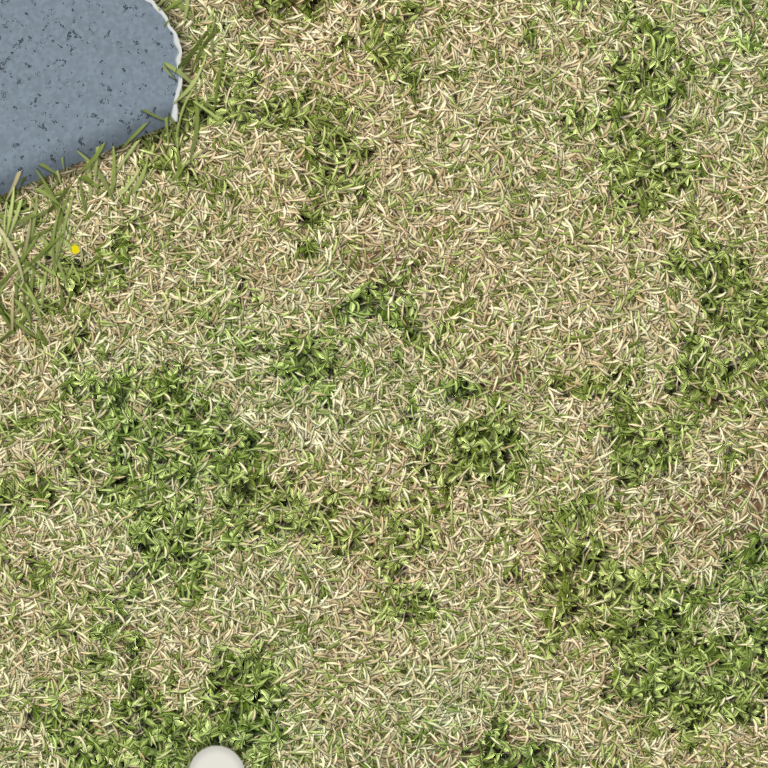
Write a WebGL 2 fragment shader that draws this texture.

```glsl
#version 300 es
precision highp float;
// Sunlit dry lawn with leafy weed clumps, a speckled stone slab and a pale cap.
// Jittered grids of tapered blades and polar rosettes are layered from dark to
// light; value noise decides where the turf is lush, strawy or bare.

#define LAWN_LAYERS 13
#define WEED_LAYERS 5
#define BLADE_CELL 0.0135
#define WEED_CELL 0.025
#define TUFT_CELL 0.052
#define PATCH_SCALE 9.5
#define SUN_CONTRAST 1.40
#define STRAW_DARK vec3(0.60, 0.56, 0.39)
#define STRAW_LIGHT vec3(0.86, 0.84, 0.67)
#define GREEN_DARK vec3(0.36, 0.42, 0.17)
#define GREEN_LIGHT vec3(0.70, 0.75, 0.46)
#define STONE vec3(0.49, 0.54, 0.58)

uniform vec2 u_resolution;
out vec4 fragColor;
const float TAU = 6.28319;

// Integer hash: three values in 0..1 for a cell and a seed
vec3 hash(vec2 cell, float seed) {
  uvec3 v = uvec3(ivec3(cell, seed)) * 1664525u + 1013904223u;
  for (int i = 0; i < 2; i++) {
    v.x += v.y * v.z; v.y += v.z * v.x; v.z += v.x * v.y;
    v ^= v >> 16u;
  }
  return vec3(v & 65535u) / 65535.0;
}

float noise(vec2 p, float seed) {
  vec2 c = floor(p), f = fract(p);
  f *= f * (3.0 - 2.0 * f);
  return mix(mix(hash(c, seed).x, hash(c + vec2(1, 0), seed).x, f.x),
             mix(hash(c + vec2(0, 1), seed).x, hash(c + 1.0, seed).x, f.x), f.y);
}

float fbm(vec2 p, float seed) {
  return 0.48 * noise(p, seed) + 0.31 * noise(p * 2.1, seed + 1.0)
       + 0.21 * noise(p * 4.7, seed + 2.0);
}

// One layer of curved blades, each with a soft shadow on its lower right
vec3 blades(vec3 col, vec2 p, float size, float width, float spread,
            float lush, float cover, float light, float seed, float px) {
  p += size * hash(vec2(3.0), seed).xy;
  vec2 home = floor(p / size);
  for (int i = 0; i < 9; i++) {
    vec2 cell = home + vec2(i % 3, i / 3) - 1.0;
    vec3 r = hash(cell, seed), s = hash(cell, seed + 100.0);
    if (s.x > cover) continue;
    vec2 q = p - (cell + r.xy) * size;
    float angle = 0.25 * TAU + (r.z - 0.5) * spread;
    vec2 dir = vec2(cos(angle), sin(angle)), side = vec2(dir.y, -dir.x);
    float reach = size * (0.40 + 0.5 * s.y);
    float along = dot(q, dir), t = clamp(along / reach, -1.0, 1.0);
    float across = dot(q, side) + (s.z - 0.5) * 0.35 * reach * t * t;
    float w = width * (0.65 + 0.7 * s.z) * (1.0 - 0.7 * t * t);
    float d = length(vec2(max(abs(along) - reach, 0.0), across)) - w;
    float shaded = step(0.0, across * (side.x - side.y));
    col *= 1.0 - 0.34 * shaded * (1.0 - smoothstep(0.0, width * 1.6, d));
    float tone = fract(s.y * 7.3 + r.x);
    vec3 straw = mix(STRAW_DARK, STRAW_LIGHT, tone) + vec3(0.05, -0.02, -0.02) * (r.y - 0.4);
    vec3 green = mix(GREEN_DARK, GREEN_LIGHT, tone);
    vec3 tint = mix(straw, green, step(fract(s.z * 5.7 + r.y), lush));
    col = mix(col, tint * light * (0.94 + 0.12 * t), smoothstep(px, -px, d));
  }
  return col;
}

// One layer of weeds: ragged leaves radiating from a shaded centre
vec3 weeds(vec3 col, vec2 p, float lush, float light, float seed, float px) {
  p += WEED_CELL * hash(vec2(5.0), seed).xy;
  vec2 home = floor(p / WEED_CELL);
  for (int i = 0; i < 9; i++) {
    vec2 cell = home + vec2(i % 3, i / 3) - 1.0;
    vec3 r = hash(cell, seed), s = hash(cell, seed + 100.0);
    if (s.x > lush * 0.7) continue;
    vec2 q = p - (cell + r.xy) * WEED_CELL;
    q += 0.0035 * (vec2(noise(p * 150.0, 7.0), noise(p * 150.0, 8.0)) - 0.5);
    float radius = WEED_CELL * (0.5 + 0.4 * s.y), dist = length(q);
    col *= 1.0 - 0.42 * smoothstep(radius, 0.0, length(q - vec2(0.2, -0.25) * radius));
    float count = 5.0 + floor(3.0 * r.z);
    float a = atan(q.y, q.x + 1e-6) + s.z * TAU;
    float k = floor(a / TAU * count + 0.5);
    float vary = fract(mod(k, count) * 0.618 + r.x * 17.0);
    a -= k * TAU / count + (vary - 0.5) * 0.5;
    float len = radius * (0.35 + 0.65 * vary), u = clamp(dist * cos(a) / len, 0.0, 1.0);
    float d = abs(dist * sin(a)) - len * 0.2 * sin(0.5 * TAU * u);
    vec3 leaf = mix(GREEN_DARK, GREEN_LIGHT, fract(vary * 5.3 + s.y));
    leaf *= light * (0.72 + 0.35 * u) * (a > 0.0 ? 1.08 : 0.88);
    col = mix(col, leaf, smoothstep(px, -px, d) * smoothstep(len + px, len - px, dist));
  }
  return col;
}

void main() {
  vec2 p = gl_FragCoord.xy / u_resolution.y;
  float px = max(1.0 / u_resolution.y, 0.0018);

  // Ground cover
  float lush = smoothstep(0.46, 0.66, fbm(p * PATCH_SCALE, 11.0));
  float bare = smoothstep(0.76, 0.92, noise(p * 6.0, 21.0));
  vec3 col = mix(vec3(0.33, 0.31, 0.17), vec3(0.42, 0.35, 0.25), bare);
  col *= 0.75 + 0.5 * noise(p * 160.0, 31.0);

  // Turf below, weeds between, stray straws above
  for (int i = 0; i < LAWN_LAYERS; i++) {
    float h = float(i) / float(LAWN_LAYERS - 1);
    col = blades(col, p, BLADE_CELL, 0.0013, 0.5 * TAU, 0.27 + 0.45 * lush,
                 0.92 - 0.5 * bare - 0.3 * lush * h, 0.80 + 0.30 * h, 40.0 + float(i), px);
    if (i >= LAWN_LAYERS - WEED_LAYERS - 1 && i < LAWN_LAYERS - 1)
      col = weeds(col, p, lush, 0.85 + 0.25 * h, 60.0 + float(i), px);
  }

  // Hard sunlight, with broad warm and cool drifts
  col = col * SUN_CONTRAST - vec3(0.105, 0.11, 0.065);
  col += vec3(0.07, -0.01, 0.01) * (fbm(p * 4.0, 25.0) - 0.5);

  // Rare yellow flowers
  vec3 bloom = hash(floor(p * 8.0), 90.0);
  float petal = length(fract(p * 8.0) - 0.2 - 0.6 * bloom.xy) / 8.0 - 0.006;
  col = mix(col, vec3(0.92, 0.85, 0.12), smoothstep(px, -px, petal) * step(bloom.z, 0.035));

  // Stone slab with specks, chipped pale rim and a shadow along its foot
  float chip = 0.007 * (noise(p * 90.0, 93.0) - 0.5);
  float rim = p.x - 0.236 + 7.0 * pow(max(p.y - 0.925, 0.0), 2.0) + 0.12 * max(0.9 - p.y, 0.0) + chip;
  float foot = (0.745 + 0.42 * p.x - p.y) * 0.92;
  float slab = max(rim, foot);
  col *= 1.0 - 0.45 * smoothstep(0.022, 0.0, slab);
  vec2 grain = mat2(0.8, 0.6, -0.6, 0.8) * p;
  float speck = smoothstep(0.62, 0.85, fbm(grain * 130.0, 95.0));
  vec3 stone = STONE * (0.98 + 0.12 * noise(grain * 240.0, 99.0)) * (1.0 - 0.4 * speck);
  stone *= 1.0 - 0.3 * smoothstep(-0.04, 0.0, foot);
  stone = mix(stone, vec3(0.86, 0.87, 0.85), smoothstep(-0.008, -0.004, rim));
  col = mix(col, stone, smoothstep(px, -px, slab));

  // Long tufts around the slab
  float tuft = smoothstep(0.06, 0.0, abs(slab - 0.025)) * smoothstep(0.32, 0.25, p.x);
  tuft = max(tuft * 0.75, smoothstep(0.14, 0.05, length(p - vec2(0.0, 0.65))));
  for (int i = 0; i < 6; i++)
    col = blades(col, p, TUFT_CELL, 0.0022, 2.2, 0.95, tuft, 0.90 + 0.06 * float(i),
                 80.0 + float(i), px);

  // Pale rounded cap at the lower edge
  float cap = length((p - vec2(0.282, -0.012)) * vec2(1.0, 0.92)) - 0.038;
  col *= 1.0 - 0.4 * smoothstep(0.012, 0.0, cap);
  col = mix(col, vec3(0.90, 0.89, 0.85) - 0.12 * smoothstep(-0.012, 0.0, cap), smoothstep(px, -px, cap));

  fragColor = vec4(clamp(col, 0.0, 1.0), 1.0);
}
```
